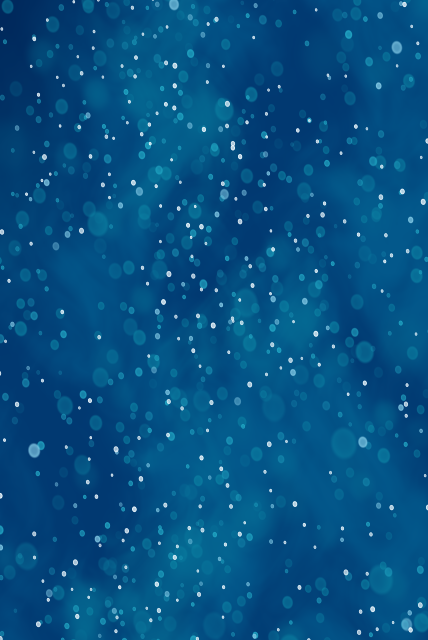
Write a WebGL 1 fragment shader that draws this background.

```glsl
precision highp float;
// Drifting blue bokeh: a mottled deep-blue backdrop from warped, layered sines,
// covered by jittered-grid layers of soft teal discs and small, sharp sparkles.
// Disc density follows a broad clump field so the grains gather in loose drifts.

uniform vec2 u_resolution;

const vec3 NIGHT   = vec3(0.00, 0.14, 0.34);
const vec3 DEEP    = vec3(0.005, 0.225, 0.445);
const vec3 MID     = vec3(0.01, 0.345, 0.545);
const vec3 HAZE    = vec3(0.02, 0.46, 0.60);
const vec3 TEAL    = vec3(0.05, 0.54, 0.66);
const vec3 AQUA    = vec3(0.14, 0.68, 0.79);
const vec3 PEARL   = vec3(0.52, 0.80, 0.91);
const vec3 SPARKLE = vec3(0.94, 0.98, 1.00);

const vec2 DISC_STRETCH = vec2(1.12, 0.92);  // makes discs slightly tall
const float DISC_LEAN = 0.05;
const float RIM_GAIN = 0.22;
const float CLUMPING = 0.75;

vec4 hash4(vec2 cell, float seed) {
  vec4 q = fract(vec4(cell.xyx, seed + cell.y) * vec4(0.1031, 0.1030, 0.0973, 0.1099));
  q += dot(q, q.wzxy + 33.33 + seed);
  return fract((q.xxyz + q.yzzw) * q.zywx);
}

// Layered sines, each octave turned and bent by the one before; about -1 to 1.
float mottling(vec2 p) {
  float sum = 0.0;
  float weight = 0.5;
  for (int i = 0; i < 5; i++) {
    p += 0.55 * sin(p.yx * 1.3 + vec2(1.7, 4.1));
    sum += weight * sin(p.x) * cos(p.y * 0.9 + 0.6);
    p = mat2(1.35, 1.05, -1.05, 1.35) * p + 2.3;
    weight *= 0.6;
  }
  return sum * 1.2;
}

// Drifts of grains, thickest along a band left of the middle.
float clumps(vec2 p) {
  float band = exp(-pow((p.x - 0.42) / 0.22, 2.0));
  return 0.8 * mottling(p * vec2(8.0, 6.0) + 5.2) + 0.6 * band - 0.2;
}

// Blends one layer of scattered discs over the colour.
// radii: smallest and largest; blur: edge width as a share of the radius.
vec3 addDiscs(vec3 color, vec2 p, float cellSize, float seed, float chance,
              vec2 radii, float blur, vec3 tint, vec2 opacity) {
  vec2 home = floor(p / cellSize);
  float pixel = 0.8 / u_resolution.x;
  for (int y = -1; y <= 1; y++) {
    for (int x = -1; x <= 1; x++) {
      vec2 cell = home + vec2(float(x), float(y));
      vec4 rnd = hash4(cell + 17.0, seed);
      vec4 look = hash4(cell + 71.0, seed + 3.7);
      vec2 center = (cell + rnd.xy) * cellSize;
      float present = step(rnd.z, chance * (1.0 + CLUMPING * clumps(center)));

      vec2 d = p - center;
      d.x += DISC_LEAN * d.y;
      float radius = mix(radii.x, radii.y, rnd.w * rnd.w);
      float dist = length(d * DISC_STRETCH);
      float edge = max(radius * blur, pixel);
      float body = 1.0 - smoothstep(radius - edge, radius + edge * 0.5, dist);
      float rim = 1.0 - RIM_GAIN + RIM_GAIN * smoothstep(0.3, 0.9, dist / radius);
      float alpha = mix(opacity.x, opacity.y, look.x);
      color = mix(color, tint, present * body * rim * alpha);
    }
  }
  return color;
}

vec3 backdrop(vec2 p, vec2 uv) {
  float broad = mottling(p * vec2(6.0, 4.6) + 1.3);
  float fine = mottling(p * vec2(15.0, 11.0) + 8.4);
  float tone = 0.47 + 0.58 * broad + 0.22 * fine + 0.20 * (uv.x - 0.5);
  vec3 color = mix(DEEP, MID, smoothstep(0.0, 1.0, tone));

  // Teal haze where the drifts gather.
  float haze = smoothstep(0.15, 0.95, clumps(p) + 0.25 * fine);
  color = mix(color, HAZE, 0.45 * haze);

  // Night falls off from the upper left corner and along the left side.
  float corner = 1.0 - smoothstep(0.0, 0.5, length((uv - vec2(0.0, 1.0)) * vec2(1.3, 0.9)));
  float side = (1.0 - smoothstep(0.0, 0.2, uv.x)) * smoothstep(0.3, 0.8, uv.y);
  return mix(color, NIGHT, clamp(0.65 * corner + 0.20 * side, 0.0, 1.0));
}

void main() {
  vec2 p = gl_FragCoord.xy / u_resolution.x;
  vec2 uv = gl_FragCoord.xy / u_resolution;
  vec3 color = backdrop(p, uv);

  // Blurred clouds and far, faint discs first; near, bright grains last.
  color = addDiscs(color, p, 0.130, 5.3, 0.50, vec2(0.030, 0.070), 0.90, HAZE, vec2(0.15, 0.60));
  color = addDiscs(color, p, 0.150, 1.3, 0.55, vec2(0.018, 0.036), 0.22, TEAL, vec2(0.20, 0.60));
  color = addDiscs(color, p, 0.062, 2.9, 0.60, vec2(0.009, 0.018), 0.22, TEAL, vec2(0.12, 0.65));
  color = addDiscs(color, p, 0.052, 4.1, 0.55, vec2(0.005, 0.011), 0.25, AQUA, vec2(0.20, 0.90));
  color = addDiscs(color, p, 0.220, 6.7, 0.25, vec2(0.009, 0.017), 0.25, PEARL, vec2(0.45, 0.85));
  color = addDiscs(color, p, 0.085, 7.9, 0.30, vec2(0.005, 0.008), 0.30, PEARL, vec2(0.50, 0.95));
  color = addDiscs(color, p, 0.050, 9.5, 0.42, vec2(0.0038, 0.0070), 0.25, SPARKLE, vec2(0.85, 1.00));

  gl_FragColor = vec4(color, 1.0);
}
```
